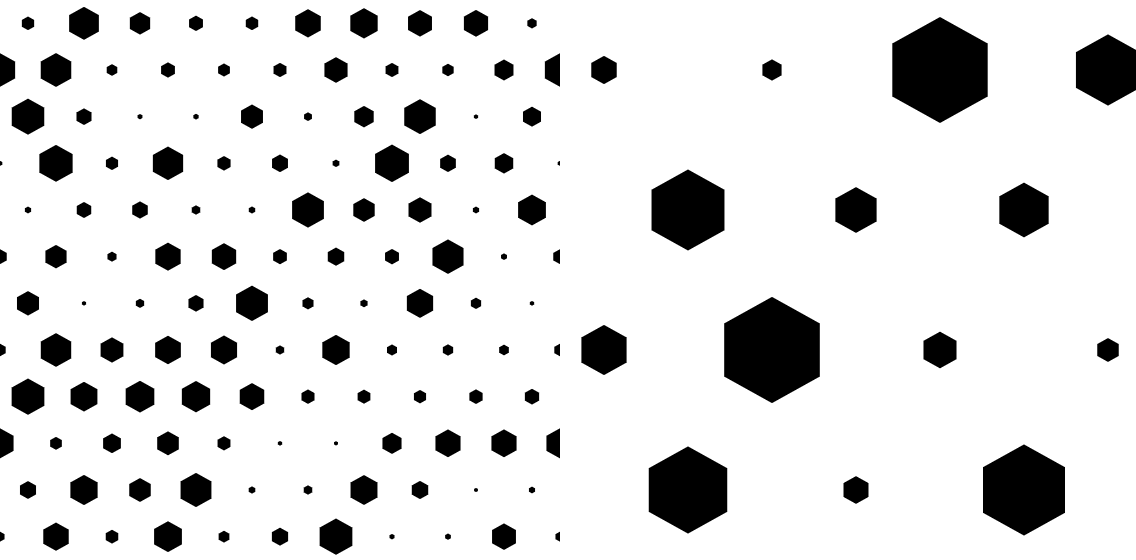
Left: the whole. Right: its middle third, enlarged.
This pattern is drawn by a Shadertoy shader. Its source:

```glsl
// Black pointy-top hexagons of random size on white, in staggered rows.
// Each row is split into cells; a hash of the wrapped cell index sets the size,
// and a hexagon distance function draws it. Whole repeats make the square tile.

const float COLUMNS = 10.0;
const float ROWS = 12.0;              // even, so that the stagger wraps
const float ROW_PITCH = 0.8660254;    // row spacing of a hexagonal lattice, in cells
const float MIN_APOTHEM = 0.033;      // half widths, in cells
const float MAX_APOTHEM = 0.303;
const uint SEED = 29u;
const vec3 PAPER = vec3(1.0);
const vec3 INK = vec3(0.0);

// Integer hash of a cell, from 0 to 1
float hashCell(vec2 cell) {
    uint h = uint(cell.x) + uint(cell.y) * 57u + SEED * 1013u;
    h = (h ^ (h >> 16)) * 0x7feb352du;
    h = (h ^ (h >> 15)) * 0x846ca68bu;
    h ^= h >> 16;
    return float(h & 0xffffu) / 65535.0;
}

// Signed distance to the edges of a hexagon with upright sides
float hexagon(vec2 p, float apothem) {
    p = abs(p);
    return max(p.x, dot(p, vec2(0.5, 0.8660254))) - apothem;
}

void mainImage(out vec4 fragColor, in vec2 fragCoord) {
    vec2 grid = fragCoord / iResolution.xy * vec2(COLUMNS, ROWS);

    // Staggered cells: even rows are centred on whole columns
    float row = floor(grid.y);
    float x = grid.x + 0.5 - 0.5 * mod(row, 2.0);
    float column = mod(floor(x), COLUMNS);
    vec2 local = vec2(fract(x) - 0.5, (fract(grid.y) - 0.5) * ROW_PITCH);

    // Random size per cell
    float size = hashCell(vec2(column, mod(row, ROWS)));
    float d = hexagon(local, mix(MIN_APOTHEM, MAX_APOTHEM, size));

    // Edge smoothed over one pixel
    float pixel = COLUMNS / iResolution.x;
    float coverage = clamp(0.5 - d / pixel, 0.0, 1.0);
    fragColor = vec4(mix(PAPER, INK, coverage), 1.0);
}
```
